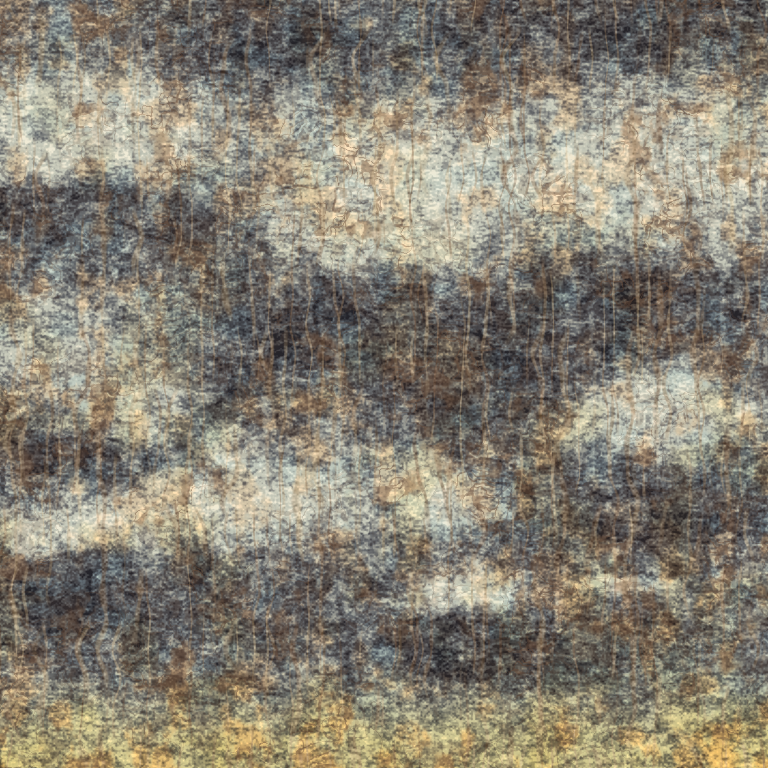
Give the GLSL for this texture, as a WebGL 2 fragment shader.

```glsl
#version 300 es
precision highp float;
uniform vec2 u_resolution;
out vec4 fragColor;

// Soft patches: centre xy, radius zw
const vec4 PALE[12] = vec4[12](
  vec4(.11, .83, .20, .07), vec4(.53, .765, .19, .10), vec4(.87, .78, .24, .10),
  vec4(.50, .69, .12, .04), vec4(.09, .55, .12, .07), vec4(.19, .49, .06, .06),
  vec4(.32, .36, .14, .065), vec4(.09, .315, .15, .04), vec4(.57, .37, .09, .05),
  vec4(.86, .46, .12, .05), vec4(.60, .23, .07, .03), vec4(.81, .235, .06, .012));
const vec4 DARK[12] = vec4[12](
  vec4(.36, .95, .13, .07), vec4(.80, .97, .25, .06), vec4(.05, .72, .14, .05),
  vec4(.28, .695, .07, .035), vec4(.45, .58, .15, .07), vec4(.81, .60, .16, .07),
  vec4(.63, .50, .13, .09), vec4(.26, .50, .07, .04), vec4(.10, .405, .17, .03),
  vec4(.14, .21, .24, .065), vec4(.62, .15, .20, .05), vec4(.84, .33, .15, .06));

float hash(vec2 p) {
  return fract(sin(dot(p, vec2(127.1, 311.7))) * 43758.5453);
}

// Value noise; a narrow edge turns the cells into flat patches
float cells(vec2 p, float edge) {
  vec2 i = floor(p);
  vec2 f = smoothstep(.5 - edge, .5 + edge, fract(p));
  return mix(mix(hash(i), hash(i + vec2(1, 0)), f.x),
             mix(hash(i + vec2(0, 1)), hash(i + 1.), f.x), f.y);
}

float noise(vec2 p) { return cells(p, .5); }

float fbm(vec2 p) {
  float sum = 0., amp = .5;
  for (int i = 0; i < 5; i++) {
    sum += amp * noise(p);
    p = p * 2.03 + 17.3;
    amp *= .5;
  }
  return sum;
}

float coverage(vec4 patches[12], vec2 p) {
  float gap = 1.;
  for (int i = 0; i < 12; i++) {
    vec2 d = (p - patches[i].xy) / patches[i].zw;
    gap *= 1. - exp(-dot(d, d) * dot(d, d) * .5 - .3 * dot(d, d));
  }
  return 1. - gap;
}

// Thin wandering vertical runs, broken along their length
float drips(vec2 p, float count, float seed) {
  float x = p.x * count + .6 * (noise(vec2(p.x * 9., p.y * 26.) + seed) - .5);
  float id = floor(x);
  float centre = .25 + .5 * hash(vec2(id, seed));
  float width = .04 + .08 * noise(vec2(id * 5.3, p.y * 60.));
  float line = 1. - smoothstep(width * .4, width * 1.5, abs(fract(x) - centre));
  return line * smoothstep(.5, .75, noise(vec2(id * 7.7 + seed, p.y * 13.)));
}

vec3 ramp(float t) {
  vec3 c = mix(vec3(.15, .14, .16), vec3(.29, .28, .29), smoothstep(.05, .27, t));
  c = mix(c, vec3(.40, .41, .42), smoothstep(.25, .42, t));
  c = mix(c, vec3(.58, .585, .56), smoothstep(.40, .58, t));
  c = mix(c, vec3(.77, .78, .72), smoothstep(.56, .75, t));
  return mix(c, vec3(.94, .92, .84), smoothstep(.75, 1., t));
}

void main() {
  vec2 p = gl_FragCoord.xy / u_resolution;

  // Broad bands with ragged borders
  vec2 rag = vec2(fbm(p * 14.), fbm(p * vec2(20., 14.) + 40.)) - .48;
  vec2 q = p + rag * vec2(.08, .05);
  float pale = coverage(PALE, q);
  float dark = coverage(DARK, q);
  float ground = 1. - smoothstep(.01, .15, q.y);
  vec2 hazeAt = (q - vec2(.10, .55)) / vec2(.17, .11);
  pale *= 1. - .4 * exp(-dot(hazeAt, hazeAt));
  float tone = .475 + .31 * pale - .17 * dark + .16 * ground;

  // Worn rectangular patches at three sizes
  vec2 warp = vec2(fbm(p * 32. + 5.), fbm(p * 32. + 71.)) - .48;
  float patches = 0.;
  for (int i = 0; i < 3; i++) {
    float size = 32. * pow(1.8, float(i));
    patches += cells(p * size * vec2(1.1, 1.) + warp * 2.2 + float(i) * 19., .17) - .5;
  }
  tone += .15 * patches + .17 * (fbm(p * vec2(42., 36.) + 9.) - .48);

  // Looped outlines from noise contours
  float outline = 0.;
  for (int i = 0; i < 3; i++) {
    float n = cells(p * (30. + 20. * float(i)) + warp * 1.8 + float(i) * 33., .34);
    outline += 1. - smoothstep(.02, .10, abs(n - .5));
  }
  outline = min(outline, 1.) * smoothstep(.3, .55, noise(p * 19. + 60.));

  // Short horizontal strokes and woven grain
  float strokes = noise(p * vec2(85., 260.) + warp * 3.) - .5;
  float grain = noise(p * vec2(230., 310.)) + noise(p * 410.) - 1.;
  tone += .21 * strokes + .25 * grain - .05 * outline;
  vec3 col = ramp(tone);

  // Rust, ochre and slate stains
  float rust = smoothstep(.44, .66, fbm(p * vec2(38., 27.) + 90.));
  float ochre = smoothstep(.42, .66, fbm(p * vec2(17., 13.) + 130.));
  float slate = smoothstep(.46, .66, fbm(p * 26. + 160.));
  float low = 1. - smoothstep(.25, .75, p.y);
  col *= mix(vec3(1), vec3(1.12, .94, .78), rust * (.75 - .25 * dark - .3 * pale));
  col *= mix(vec3(1), vec3(1.06, 1., .82), ochre * (.25 + .3 * low));
  col *= mix(vec3(1), vec3(.89, .99, 1.05), slate * (.6 + .2 * dark - .3 * pale) * (1. - ground));
  col *= mix(vec3(1), vec3(1.06, 1., .77), ground);
  col = mix(col, vec3(.47, .34, .25), .4 * outline * (.4 + .6 * rust));

  // Warm runs, some pale and some brown
  for (int i = 0; i < 3; i++) {
    float k = float(i);
    float run = drips(p, 25. + 17. * k, 11. + 23. * k);
    vec3 tint = mix(vec3(.46, .34, .26), vec3(.84, .76, .60), noise(p * vec2(35., 12.) + k * 31.));
    col = mix(col, tint + .2 * strokes + .2 * grain, run * .42);
  }
  fragColor = vec4(clamp(col, 0., 1.), 1.);
}
```
